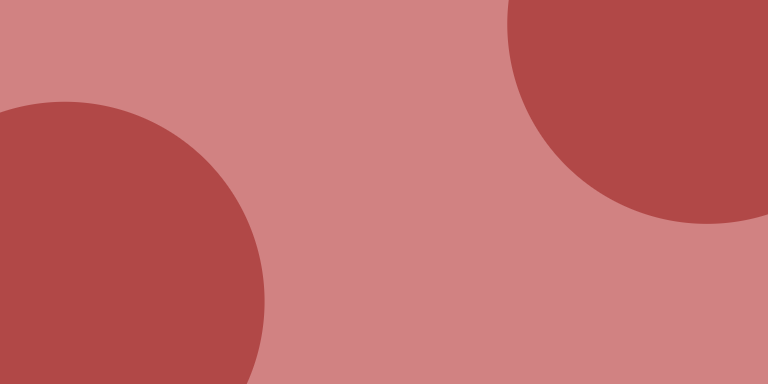
Give the GLSL for this background, as a WebGL 1 fragment shader.

```glsl
precision highp float;

uniform vec2 u_resolution;

const vec3 ROSE = vec3(0.82, 0.51, 0.51);
const vec3 BRICK = vec3(0.695, 0.282, 0.278);
const float DISC_RADIUS = 0.52;

// Signed distance to a circle, negative inside
float circleDistance(vec2 point, vec2 center, float radius) {
    return length(point - center) - radius;
}

// Antialiased coverage of a shape, from its signed distance
float coverage(float signedDistance, float pixelSize) {
    return clamp(0.5 - signedDistance / pixelSize, 0.0, 1.0);
}

void main() {
    // Canvas height is one unit
    float pixelSize = 1.0 / u_resolution.y;
    vec2 point = gl_FragCoord.xy * pixelSize;

    // Two large discs cropped by opposite corners
    float lowerLeft = circleDistance(point, vec2(0.169, 0.215), DISC_RADIUS);
    float upperRight = circleDistance(point, vec2(1.841, 0.937), DISC_RADIUS);
    float discs = min(lowerLeft, upperRight);

    vec3 color = mix(ROSE, BRICK, coverage(discs, pixelSize));
    gl_FragColor = vec4(color, 1.0);
}
```
